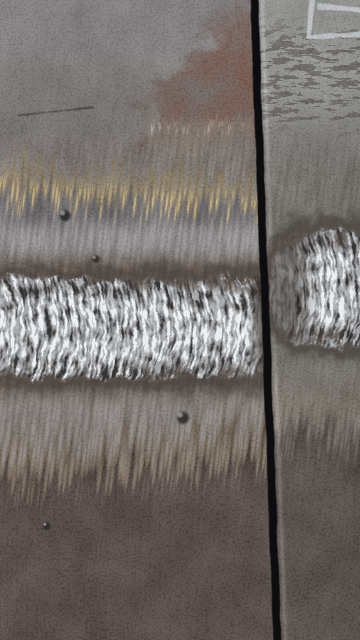
A Shadertoy shader for this texture:

```glsl
// Two brushed steel plates parted by a dark slanted gap, crossed by a weld bead.
// Heat tints are frayed bands over height; the bead is fine bowed strands
// broken up by cellular noise, and layered sines give stains and wear.

#define GAP_TOP 0.706
#define GAP_SLANT 0.065
#define GAP_HALF 0.011
#define BEAD_MID 0.512
#define BEAD_HALF 0.078
#define STUB_MID 0.450
#define STUB_HALF 0.088
#define STRAND_RATE 390.0
#define GRAIN 0.13

vec2 hash2(vec2 p) {
    return fract(sin(vec2(dot(p, vec2(127.1, 311.7)), dot(p, vec2(269.5, 183.3)))) * 43758.5);
}

// Distance to the nearest scattered cell point
float cells(vec2 p) {
    vec2 id = floor(p), f = fract(p);
    float nearest = 2.0;
    for (int k = 0; k < 9; k++) {
        vec2 o = vec2(k % 3 - 1, k / 3 - 1);
        nearest = min(nearest, length(o + hash2(id + o) - f));
    }
    return nearest;
}

// Layered warped sines, about -1 to 1
float waves(vec2 p) {
    float sum = 0.0, amp = 0.5;
    for (int i = 0; i < 5; i++) {
        sum += amp * sin(p.x + 1.3 * sin(p.y)) * sin(p.y + 1.7 * sin(p.x * 0.8));
        p = mat2(1.6, 1.2, -1.2, 1.6) * p + 1.7;
        amp *= 0.6;
    }
    return sum;
}

float band(float a, float b, float soft, float x) {
    return smoothstep(a - soft, a + soft, x) * (1.0 - smoothstep(b - soft, b + soft, x));
}

float segment(vec2 p, vec2 a, vec2 b) {
    vec2 d = b - a;
    return length(p - a - d * clamp(dot(p - a, d) / dot(d, d), 0.0, 1.0));
}

// Heat-tinted plate left of the gap; v runs downward
vec3 leftPlate(vec2 s, float u, float v, float streak, float stain) {
    float jag = 0.085 * (streak - 0.5) + 0.012 * stain;
    float up = v - 0.04 * u + jag, low = v + 0.07 * u * u + jag;
    vec3 c = mix(vec3(0.51, 0.50, 0.50), vec3(0.46, 0.44, 0.43), smoothstep(0.05, 0.24, v));
    // Rust wedge and the pale scratched patch under it
    float wedge = 0.67 - 1.75 * v + 0.13 * stain + 0.9 * max(v - 0.13, 0.0);
    float rust = smoothstep(-0.03, 0.06, u - wedge) * band(0.01, 0.24, 0.035, v);
    c = mix(c, vec3(0.45, 0.34, 0.30), rust * clamp(0.65 + 0.7 * stain, 0.0, 1.0));
    float scuffed = band(0.41, 0.70, 0.012, u) * band(0.185, 0.27, 0.014, v + 0.5 * jag);
    c = mix(c, vec3(0.51, 0.49, 0.46), 0.65 * scuffed);
    c += 0.25 * scuffed * band(0.185, 0.205, 0.01, v) * smoothstep(0.4, 0.2, streak);
    // Straw, blue and brown heat tints
    c = mix(c, vec3(0.55, 0.50, 0.41), smoothstep(0.235, 0.27, up));
    c += vec3(0.15, 0.12, 0.02) * band(0.255, 0.295, 0.02, up) * smoothstep(0.4, 0.15, streak);
    c = mix(c, vec3(0.46, 0.45, 0.46), smoothstep(0.27, 0.325, up));
    c = mix(c, vec3(0.57, 0.56, 0.56), smoothstep(0.335, 0.37, v));
    c = mix(c, vec3(0.45, 0.41, 0.38), smoothstep(0.38, 0.42, v));
    c = mix(c, vec3(0.51, 0.49, 0.475), smoothstep(0.60, 0.64, v));
    c = mix(c, vec3(0.48, 0.43, 0.38), smoothstep(0.67, 0.73, low));
    return mix(c, vec3(0.345, 0.305, 0.29), smoothstep(0.725, 0.77, low));
}

// Smudged plate right of the gap
vec3 rightPlate(vec2 s, float u, float v, float streak, float stain) {
    float jag = 0.06 * (streak - 0.5);
    vec3 c = mix(vec3(0.57, 0.57, 0.56), vec3(0.45, 0.44, 0.42), smoothstep(0.12, 0.29, v));
    float smudge = waves(vec2(s.x * 55.0, s.y * 240.0)) + 0.5 * stain;
    c = mix(c, vec3(0.37, 0.35, 0.33), smoothstep(0.05, 0.3, smudge) * band(0.04, 0.20, 0.03, v) * 0.75);
    c = mix(c, vec3(0.48, 0.45, 0.42), smoothstep(0.57, 0.61, v + jag));
    c = mix(c, vec3(0.35, 0.32, 0.30), smoothstep(0.63, 0.71, v + jag));
    // Chalk corner
    float chalk = min(segment(s, vec2(0.488, 0.0), vec2(0.482, 0.058)),
                      segment(s, vec2(0.482, 0.058), vec2(0.57, 0.053)));
    chalk = min(chalk, segment(s, vec2(0.50, 0.010), vec2(0.57, 0.016)));
    return mix(c, vec3(0.78, 0.80, 0.82), 0.8 * smoothstep(0.005, 0.002, chalk + 0.003 * stain));
}

// Bowed metal strands; y is -1 to 1 across the bead
vec3 weld(vec2 s, float y) {
    float w = s.x + 0.014 * y * y + 0.005 * waves(s * 38.0);
    float wide = sin(w * STRAND_RATE + 3.0 * waves(vec2(w * 45.0, s.y * 30.0)));
    float fine = sin(w * STRAND_RATE * 2.3 + 4.0 * waves(s * vec2(60.0, 45.0)));
    float flake = cells(vec2(w * 120.0, s.y * 48.0));
    float light = 0.47 + 0.13 * wide + 0.09 * fine + 0.42 * (0.45 - flake) + 0.22 * waves(s * 85.0);
    light += 0.14 * band(-0.55, 0.65, 0.3, y) - 0.07;
    vec3 c = mix(vec3(0.21, 0.20, 0.20), vec3(0.68, 0.69, 0.70), smoothstep(0.12, 0.55, light));
    c = mix(c, vec3(0.92, 0.94, 0.96), smoothstep(0.53, 0.74, light));
    float slag = smoothstep(0.6, 0.95, abs(y)) * smoothstep(-0.1, 0.3, waves(s * 50.0));
    return mix(c, vec3(0.31, 0.27, 0.24), 0.75 * slag);
}

// Small dark bump with a bright upper lip
vec3 spatter(vec3 c, vec2 d, float r) {
    c = mix(c, vec3(0.15), 0.85 * smoothstep(r, r * 0.4, length(d)));
    return mix(c, vec3(0.7), 0.7 * smoothstep(r * 0.5, r * 0.1, length(d + r * 0.35)));
}

void mainImage(out vec4 fragColor, in vec2 fragCoord) {
    float u = fragCoord.x / iResolution.x, v = 1.0 - fragCoord.y / iResolution.y;
    vec2 s = vec2(u * 0.5625, v);
    float streak = cells(vec2(s.x * 150.0 + s.y * 18.0, s.y * 15.0));
    float stain = waves(s * 28.0), gap = u - GAP_TOP - GAP_SLANT * v;
    bool isLeft = gap < 0.0;
    vec3 c = isLeft ? leftPlate(s, u, v, streak, stain) : rightPlate(s, u, v, streak, stain);

    // Brushed streaks, grain, stains and spatter
    float brushed = band(0.23, 0.74, 0.04, v) * (isLeft ? 1.0 : 0.5);
    c += GRAIN * ((0.45 - streak) * (0.15 + brushed) + 0.7 * (0.45 - cells(s * 260.0)) + 0.3 * stain);
    c -= 0.15 * smoothstep(0.003, 0.0, segment(s, vec2(0.03, 0.18), vec2(0.145, 0.168)) + 0.002 * stain);
    c = spatter(c, s - vec2(0.102, 0.337), 0.012);
    c = spatter(c, s - vec2(0.150, 0.405), 0.008);
    c = spatter(c, s - vec2(0.286, 0.653), 0.013);
    c = spatter(c, s - vec2(0.073, 0.822), 0.008);

    // Long bead on the left, rounded stub on the right, each with a burnt halo
    float ragged = 0.16 * waves(s * 65.0);
    float y = isLeft ? (v - BEAD_MID) / BEAD_HALF : (v - STUB_MID) / STUB_HALF;
    float reach = isLeft ? abs(y) : length(vec2(max(0.0, (0.86 - u) / 0.11), y));
    float halo = exp(-pow((reach - 1.1 + ragged) / 0.19, 2.0));
    c = mix(c, vec3(0.27, 0.24, 0.22), 0.7 * halo);
    float burnt = isLeft ? smoothstep(-0.06, -0.01, gap) : smoothstep(0.90, 0.79, u);
    vec3 metal = mix(weld(s, y), vec3(0.27, 0.24, 0.22) + 0.25 * stain, 0.75 * burnt);
    c = mix(c, metal, 1.0 - smoothstep(0.94, 1.03, reach + ragged));

    // Gap with a pale worn lip on its right
    c += 0.10 * exp(-pow((gap - 0.022) / 0.006, 2.0)) * (1.0 - halo);
    c = mix(c, vec3(0.05, 0.05, 0.06), smoothstep(GAP_HALF + 0.003, GAP_HALF - 0.003, abs(gap + 0.003 * stain)));
    fragColor = vec4(clamp(c, 0.0, 1.0), 1.0);
}
```
